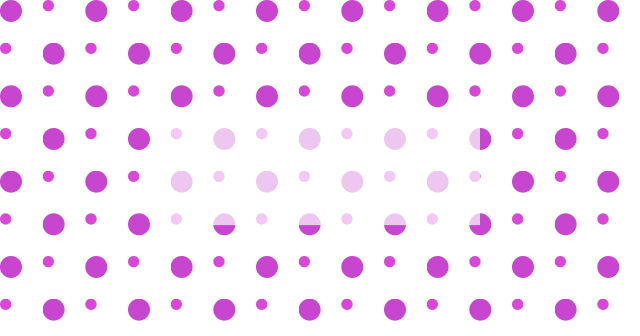
Reproduce this pattern procedurally as a Shadertoy shader.

```glsl
// Staggered large and small magenta dots with a translucent white panel in the middle.
#define COLUMNS 15.0
#define LARGE_RADIUS 0.257
#define SMALL_RADIUS 0.132
#define LARGE_COLOR vec3(0.78, 0.27, 0.81)
#define SMALL_COLOR vec3(0.85, 0.28, 0.85)
#define PAPER_COLOR vec3(1.0)
#define PANEL_MIN vec2(0.25, 0.33)
#define PANEL_MAX vec2(0.75, 0.667)
#define PANEL_OPACITY 0.7

// Antialiased coverage of a signed distance, negative inside.
float coverage(float dist, float pixel) {
    return clamp(0.5 - dist / pixel, 0.0, 1.0);
}

float boxDistance(vec2 p, vec2 halfSize) {
    vec2 d = abs(p) - halfSize;
    return length(max(d, 0.0)) + min(max(d.x, d.y), 0.0);
}

// Each dot touches the top left corner sides of its cell; sizes alternate as a checkerboard.
vec3 dotPattern(vec2 p, float pixel) {
    vec2 cell = floor(p);
    bool isLarge = mod(cell.x + cell.y, 2.0) < 0.5;
    float radius = isLarge ? LARGE_RADIUS : SMALL_RADIUS;
    vec3 ink = isLarge ? LARGE_COLOR : SMALL_COLOR;
    float dist = length(p - cell - radius) - radius;
    return mix(PAPER_COLOR, ink, coverage(dist, pixel));
}

void mainImage(out vec4 fragColor, in vec2 fragCoord) {
    // Cell units, measured from the top left corner.
    float pixel = COLUMNS / iResolution.x;
    vec2 p = vec2(fragCoord.x, iResolution.y - fragCoord.y) * pixel;
    vec3 color = dotPattern(p, pixel);

    // Translucent panel over the middle of the canvas.
    vec2 center = 0.5 * (PANEL_MIN + PANEL_MAX) * iResolution.xy;
    vec2 halfSize = 0.5 * (PANEL_MAX - PANEL_MIN) * iResolution.xy;
    float panel = coverage(boxDistance(fragCoord - center, halfSize), 1.0);
    color = mix(color, PAPER_COLOR, PANEL_OPACITY * panel);

    fragColor = vec4(color, 1.0);
}
```
